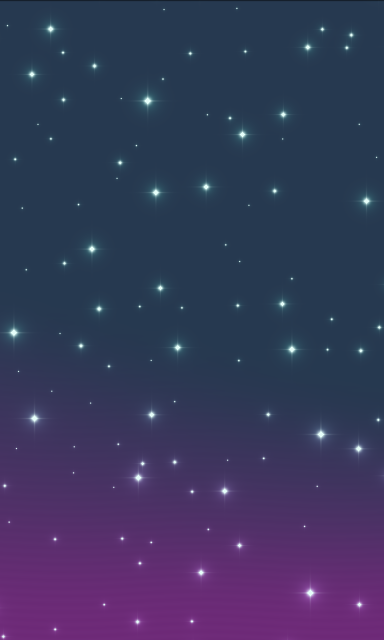
A Shadertoy shader for this background:

```glsl
// Twinkling four-point stars over a dusk sky fading from navy to purple.

vec3 hash3(vec2 cell) {
    vec3 q = vec3(dot(cell, vec2(127.1, 311.7)),
                  dot(cell, vec2(269.5, 183.3)),
                  dot(cell, vec2(419.2, 371.9)));
    return fract(sin(q) * 43758.55);
}

// Navy above, violet then purple below; the fade begins higher on the left.
vec3 skyColor(vec2 uv) {
    float tilt = 0.16 * uv.x * smoothstep(0.0, 0.45, uv.y);
    float dusk = clamp(1.0 - (uv.y + tilt) / 0.56, 0.0, 1.0);
    vec3 navy = vec3(0.150, 0.222, 0.312);
    vec3 violet = vec3(0.265, 0.200, 0.380);
    vec3 purple = vec3(0.430, 0.165, 0.470);
    vec3 sky = mix(navy, violet, smoothstep(0.0, 0.55, dusk));
    sky = mix(sky, purple, smoothstep(0.4, 1.0, dusk));
    return sky + 0.004 * dusk * sin(uv.y * 500.0 + 2.0 * sin(uv.x * 9.0));
}

// Returns the halo strength in x and the white core with its rays in y.
vec2 starLight(vec2 d, float size, float pixel) {
    float r = length(d);
    float coreWidth = max(0.0085 * size, 0.6 * pixel);
    float core = 1.3 * exp(-r * r / (coreWidth * coreWidth));
    float halo = exp(-r / (0.015 * size));
    float thin = max(0.0022 * size, 0.5 * pixel);
    vec2 along = exp(-abs(d) / (0.015 * size));
    vec2 across = exp(-d * d / (thin * thin));
    float rays = dot(along, across.yx);
    return vec2(halo, core + 0.55 * rays * size);
}

void mainImage(out vec4 fragColor, in vec2 fragCoord) {
    vec2 uv = fragCoord / iResolution.xy;
    vec2 p = fragCoord / iResolution.x;
    float pixel = 1.0 / iResolution.x;
    float height = iResolution.y / iResolution.x;
    vec3 color = skyColor(uv);

    // One jittered star per occupied cell, gathered from neighbouring cells
    vec2 light = vec2(0.0);
    vec2 home = floor(p * 9.0);
    for (int j = -1; j <= 1; j++) {
        for (int i = -1; i <= 1; i++) {
            vec2 cell = home + vec2(i, j);
            vec3 place = hash3(cell);
            vec3 trait = hash3(cell + 57.0);
            vec2 center = (cell + 0.08 + 0.84 * place.xy) / 9.0;
            float level = center.y / height;

            // Quieter bands above the fade and near the lower edge
            float gap = exp(-pow((level - 0.64) / 0.04, 2.0))
                      + 0.7 * exp(-pow((level - 0.10) / 0.04, 2.0));
            float present = step(place.z, 0.82 - 0.6 * gap);
            float size = mix(0.2, 1.0, pow(trait.x, 2.2));
            light += present * starLight(p - center, size, pixel)
                   * vec2(size, mix(0.5, 1.0, size));
        }
    }

    // Green halos aloft turn lilac low down
    vec3 haloColor = mix(vec3(0.55, 0.46, 0.68), vec3(0.22, 0.66, 0.50),
                         smoothstep(0.15, 0.5, uv.y));
    color += haloColor * light.x * 0.6;
    color = mix(color, vec3(0.90, 1.0, 0.98), clamp(light.y, 0.0, 1.0));

    // Dark hairline along the top edge
    color *= mix(0.45, 1.0, smoothstep(0.0, 0.003, 1.0 - uv.y));
    fragColor = vec4(clamp(color, 0.0, 1.0), 1.0);
}
```
